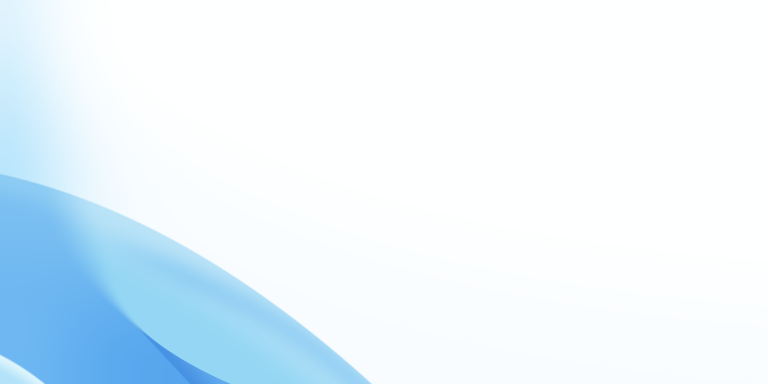
Write a Shadertoy shader that draws this background.

```glsl
// Soft white backdrop with translucent blue waves sweeping out of the lower left.
// Each wave is bounded by an analytic curve; smoothstep masks with varying
// softness blend the glow, the wide veil, the folded lobe and its dark crease.

// Antialiased or softened mask: 1 where the signed value d is positive.
float mask(float d, float softness) {
    return smoothstep(-softness, softness, d);
}

// Bell-shaped falloff around zero.
float bell(float d, float width) {
    return exp(-d * d / (width * width));
}

void mainImage(out vec4 fragColor, in vec2 fragCoord) {
    vec2 p = fragCoord / iResolution.y;
    float aa = 1.0 / iResolution.y;

    // Backdrop: white, faintly tinted below a sagging diagonal
    float tintEdge = 0.30 + 0.83 * exp(-1.3 * p.x);
    vec3 color = vec3(0.997, 1.0, 1.0);
    color = mix(color, vec3(0.974, 0.990, 1.0), smoothstep(-0.06, 0.40, tintEdge - p.y));

    // Blue haze along the left side, strongest just above the veil
    float hazeWidth = mix(0.20, 0.15, smoothstep(0.45, 0.9, p.y));
    float haze = mix(0.90, 0.38, smoothstep(0.52, 1.0, p.y)) * bell(p.x, hazeWidth);
    color = mix(color, vec3(0.70, 0.89, 0.985), haze);

    // Wide veil: pale rim, cyan body and a bluer streak along its fold
    float veil = 0.547 - p.x * (0.222 + 0.354 * p.x) - p.y;
    float depth = veil / sqrt(1.0 + pow(0.222 + 0.708 * p.x, 2.0));
    vec3 veilColor = mix(vec3(0.73, 0.89, 0.97), vec3(0.58, 0.84, 0.955),
                         smoothstep(0.0, 0.17, depth));
    float streakDepth = mix(0.085, 0.025, smoothstep(0.25, 0.9, p.x));
    float streak = bell(depth - streakDepth, 0.035) * smoothstep(0.2, 0.5, p.x);
    veilColor = mix(veilColor, vec3(0.50, 0.77, 0.945), 0.55 * streak);

    // Folded lobe: blurred at the top, crisp toward the bottom
    float lobeEdge = 0.14 + 0.46 * exp(-5.0 * p.y);
    float lobeBlur = aa * 1.5 + 0.075 * smoothstep(0.10, 0.42, p.y);
    float lobe = mask(lobeEdge - p.x, lobeBlur);
    vec3 lobeColor = mix(vec3(0.34, 0.65, 0.93), vec3(0.48, 0.75, 0.945),
                         smoothstep(0.05, 0.46, p.y));
    lobeColor = mix(lobeColor, vec3(0.46, 0.74, 0.955),
                    0.75 * bell(p.x - 0.02, 0.22) * smoothstep(0.5, 0.1, p.y));
    lobeColor = mix(lobeColor, vec3(0.60, 0.83, 0.96), 0.6 * smoothstep(0.09, 0.0, depth));
    veilColor = mix(veilColor, lobeColor, lobe);

    // Dark underside between the crease and the lobe's lower edge
    float crease = p.x - 0.365 - 0.93 * (0.14 - p.y);
    float underside = mask(crease, 1.5 * aa) * lobe * smoothstep(0.17, 0.12, p.y);
    vec3 undersideColor = mix(vec3(0.28, 0.57, 0.89), vec3(0.38, 0.67, 0.93),
                              smoothstep(0.0, 0.10, crease));
    veilColor = mix(veilColor, undersideColor, underside);

    // Pale opening in the bottom corner, with a bright rim
    float opening = 0.076 - p.x * (0.5 + 1.28 * p.x) - p.y;
    vec3 openingColor = mix(vec3(0.87, 0.96, 0.99), vec3(0.70, 0.89, 0.975),
                            smoothstep(0.0, 0.05, opening));
    veilColor = mix(veilColor, openingColor, mask(opening, 1.5 * aa));

    color = mix(color, veilColor, mask(depth, 1.2 * aa));
    fragColor = vec4(color, 1.0);
}
```
